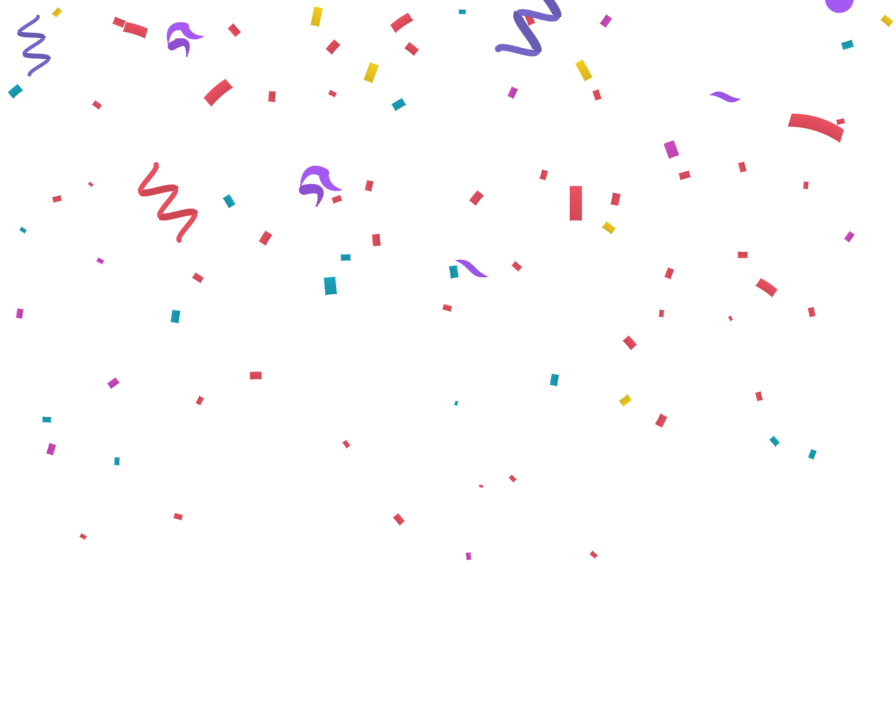
Give the GLSL for this pattern, as a Shadertoy shader.

```glsl
// Party confetti falling over white paper: coiled springs, curls, waves and
// large ribbons are distance shapes; small chips are scattered on a jittered
// grid that thins out toward the floor. The canvas is 100 units tall.
#define CELL 10.0          // scatter grid size
#define JITTER 0.74        // share of a cell a chip may wander over
#define DENSE 0.80         // chip probability near the top
#define SPARSE 0.36        // chip probability near the bottom
#define FLOOR_ROW 2.0      // lowest grid row holding chips
#define SOFTNESS 0.9       // edge blur in pixels
#define RED vec3(0.90, 0.31, 0.37)
#define TEAL vec3(0.10, 0.63, 0.72)
#define YELLOW vec3(0.93, 0.78, 0.12)
#define MAGENTA vec3(0.80, 0.29, 0.74)
#define VIOLET vec3(0.65, 0.35, 0.95)
#define INDIGO vec3(0.45, 0.40, 0.78)

float hash(vec2 p) {
    vec3 q = fract(vec3(p.xyx) * 0.1031);
    q += dot(q, q.yzx + 33.33);
    return fract((q.x + q.y) * q.z);
}

void paint(inout vec3 col, float dist, vec3 ink) {
    float edge = SOFTNESS * 100.0 / iResolution.y;
    col = mix(col, ink, 1.0 - smoothstep(-edge, edge, dist));
}

// Position relative to a centre, in a frame turned by the given angle
vec2 local(vec2 p, vec2 centre, float angle) {
    float c = cos(angle), s = sin(angle);
    p -= centre;
    return vec2(c * p.x + s * p.y, c * p.y - s * p.x);
}

float segment(vec2 p, vec2 a, vec2 b) {
    vec2 ab = b - a;
    return length(p - a - ab * clamp(dot(p - a, ab) / dot(ab, ab), 0.0, 1.0));
}

// Slightly arched paper strip with a soft shade along it
void ribbon(inout vec3 col, vec2 p, vec2 centre, vec2 halfSize, float angle, vec3 ink) {
    vec2 q = local(p, centre, angle);
    q.y += 0.04 * q.x * q.x;
    vec2 e = abs(q) - halfSize;
    float d = length(max(e, 0.0)) + min(max(e.x, e.y), 0.0);
    paint(col, d, ink * (0.97 + 0.06 * clamp(q.y / halfSize.y, -1.0, 1.0)));
}

// Coil: an axis swept sideways by a cosine, back strands darker
void spring(inout vec3 col, vec2 p, vec2 a, vec2 b, vec2 swing, float turns, float width, vec3 ink) {
    float best = 1e3, strand = 0.0;
    vec2 last = a + swing;
    for (int i = 1; i <= 40; i++) {
        float t = float(i) / 40.0;
        vec2 next = mix(a, b, t) + swing * cos(3.14159 * turns * t);
        float d = segment(p, last, next);
        if (d < best) { best = d; strand = mod(floor(t * turns - 0.01), 2.0); }
        last = next;
    }
    paint(col, best - width * (0.85 + 0.3 * strand), ink * (1.0 - 0.1 * strand));
}

// Quadratic curve stroke, narrowing toward its end
float taper(vec2 p, vec2 a, vec2 b, vec2 c, float width) {
    float best = 1e3;
    vec2 last = a;
    for (int i = 1; i <= 12; i++) {
        float t = float(i) / 12.0;
        vec2 next = mix(mix(a, b, t), mix(b, c, t), t);
        best = min(best, segment(p, last, next) - width * (1.0 - 0.8 * t * t));
        last = next;
    }
    return best;
}

void curl(inout vec3 col, vec2 p, vec2 centre, float size, float angle) {
    vec2 q = local(p, centre, angle) / size;
    float body = taper(q, vec2(-0.65, -0.2), vec2(0.6, 0.1), vec2(0.0, -1.0), 0.25);
    float loopTop = taper(q, vec2(0.4, 0.65), vec2(-0.5, 1.15), vec2(-0.8, 0.05), 0.24);
    float tail = taper(q, vec2(0.35, 0.65), vec2(0.4, -0.1), vec2(1.2, -0.2), 0.25);
    paint(col, body * size, VIOLET * 0.86);
    paint(col, min(loopTop, tail) * size, VIOLET);
}

void wave(inout vec3 col, vec2 p, vec2 centre, float reach, float angle) {
    vec2 q = local(p, centre, angle);
    float x = q.x / reach;
    float d = abs(q.y + 0.28 * sin(3.0 * x)) - 0.48 * (1.0 - x * x);
    paint(col, max(d, abs(q.x) - reach), VIOLET * 0.94);
}

// One small chip per occupied cell, always kept inside its cell
void scatter(inout vec3 col, vec2 p) {
    vec2 id = floor(p / CELL);
    float height = smoothstep(3.0, 6.5, id.y + 0.5);
    if (id.y < FLOOR_ROW || hash(id + 7.0) > mix(SPARSE, DENSE, height)) return;
    vec2 wander = vec2(hash(id + 19.0), hash(id + 43.0)) - 0.5;
    float size = mix(0.3, 1.0, sqrt(hash(id + 61.0))) * mix(0.85, 1.0, height);
    float pick = hash(id + 83.0);
    vec3 ink = pick < 0.55 ? RED : pick < 0.76 ? TEAL : pick < 0.91 ? YELLOW : MAGENTA;
    ribbon(col, p, (id + 0.5 + wander * JITTER) * CELL, size * vec2(0.9, 0.58),
           6.283 * hash(id + 97.0), ink * 0.97);
}

void mainImage(out vec4 fragColor, in vec2 fragCoord) {
    vec2 p = fragCoord / iResolution.y * 100.0;
    vec3 col = vec3(1.0);
    scatter(col, p);
    // Large ribbons
    ribbon(col, p, vec2(113.8, 82.7), vec2(3.8, 0.95), -0.3, RED);
    ribbon(col, p, vec2(80.2, 71.7), vec2(0.85, 2.4), 0.0, RED);
    ribbon(col, p, vec2(30.3, 87.2), vec2(2.0, 0.8), 0.72, RED);
    ribbon(col, p, vec2(106.8, 60.0), vec2(1.4, 0.65), -0.6, RED);
    ribbon(col, p, vec2(18.9, 95.9), vec2(1.6, 0.7), -0.3, RED);
    ribbon(col, p, vec2(55.9, 96.9), vec2(1.5, 0.65), 0.6, RED);
    ribbon(col, p, vec2(44.1, 97.7), vec2(0.6, 1.3), -0.2, YELLOW);
    ribbon(col, p, vec2(51.7, 89.9), vec2(0.65, 1.3), -0.35, YELLOW);
    ribbon(col, p, vec2(81.3, 90.2), vec2(0.6, 1.4), 0.5, YELLOW);
    ribbon(col, p, vec2(46.0, 60.2), vec2(0.8, 1.2), 0.1, TEAL);
    ribbon(col, p, vec2(93.5, 79.2), vec2(0.75, 1.1), 0.35, MAGENTA);
    // Springs, curls, waves and the disc cut by the top edge
    spring(col, p, vec2(3.8, 97.3), vec2(5.6, 90.0), vec2(1.5, 0.4), 5.0, 0.3, INDIGO);
    spring(col, p, vec2(20.0, 76.0), vec2(26.7, 67.6), vec2(1.74, 1.06), 5.0, 0.42, RED);
    spring(col, p, vec2(71.4, 91.8), vec2(76.9, 101.5), vec2(-2.0, 1.4), 4.0, 0.55, INDIGO);
    curl(col, p, vec2(25.3, 94.5), 2.4, 0.3);
    curl(col, p, vec2(44.1, 74.1), 2.75, 0.0);
    wave(col, p, vec2(65.7, 62.6), 2.6, -0.45);
    wave(col, p, vec2(101.0, 86.5), 2.2, -0.1);
    paint(col, length(p - vec2(116.9, 100.2)) - 2.0, VIOLET);
    fragColor = vec4(col, 1.0);
}
```
